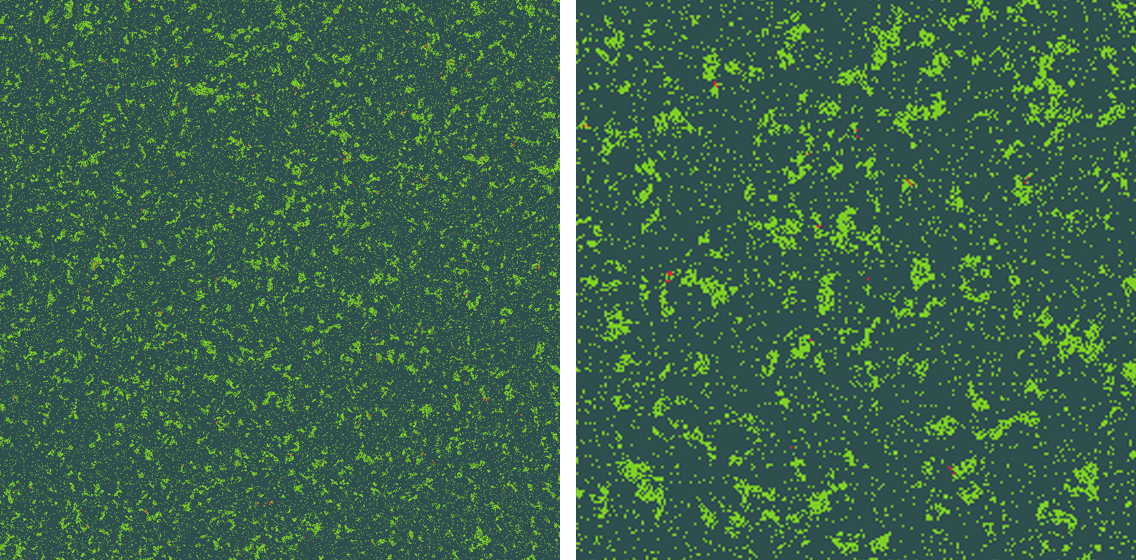
Left: the whole. Right: its middle third, enlarged.
Reproduce this texture procedurally as a Shadertoy shader.

```glsl
const vec3 SOIL = vec3(0.184, 0.310, 0.310);
const vec3 LEAF = vec3(0.490, 0.810, 0.145);
const vec3 FIRE = vec3(0.880, 0.140, 0.230);

const float CELLS = 768.0;          // cells along the canvas height
const float SCATTER = 0.052;        // chance of a lone plant
const float CLUMP_FILL = 0.70;      // chance of a plant inside a clump
const float GROVE_SIZE = 19.0;      // feature sizes, in cells
const float CLUMP_SIZE = 7.0;
const float FRAY_SIZE = 3.3;
const float FIRE_SIZE = 11.0;
const vec2 CLUMP_EDGE = vec2(0.64, 0.76);
const vec2 GROVE_EDGE = vec2(0.74, 0.80);
const vec2 FIRE_EDGE = vec2(0.84, 0.92);
const float FIRE_CHANCE = 0.35;
const float SHARPNESS = 0.7;        // depth of the filter's negative lobe
const float MAX_FOOTPRINT = 4.0;    // widest filter, in cells per pixel

float hash(vec2 cell, float seed) {
    vec3 q = fract(vec3(cell, seed) * 0.1031);
    q += dot(q, q.zyx + 31.32);
    return fract((q.x + q.y) * q.z);
}

float valueNoise(vec2 p, float seed) {
    vec2 i = floor(p);
    vec2 f = fract(p);
    f = f * f * (3.0 - 2.0 * f);
    float low = mix(hash(i, seed), hash(i + vec2(1, 0), seed), f.x);
    float high = mix(hash(i + vec2(0, 1), seed), hash(i + vec2(1, 1), seed), f.x);
    return mix(low, high, f.y);
}

vec2 turn(vec2 p, float angle) {
    float c = cos(angle), s = sin(angle);
    return vec2(c * p.x - s * p.y, s * p.x + c * p.y);
}

// Colour of one grid cell: soil, plant or burning plant
vec3 cellColour(vec2 cell) {
    float grove = valueNoise(turn(cell, 0.4) / GROVE_SIZE, 11.0);
    float clump = valueNoise(turn(cell, 1.1) / CLUMP_SIZE, 23.0);
    float fray = valueNoise(turn(cell, 0.7) / FRAY_SIZE, 37.0);

    float small = smoothstep(CLUMP_EDGE.x, CLUMP_EDGE.y, 0.55 * clump + 0.45 * fray);
    float large = smoothstep(GROVE_EDGE.x, GROVE_EDGE.y,
                             0.65 * grove + 0.20 * clump + 0.15 * fray);
    float cover = max(small, large);
    if (hash(cell, 53.0) > mix(SCATTER, CLUMP_FILL, cover)) return SOIL;

    // Fire eats at the rims of a few clumps
    float rim = step(0.08, cover) * (1.0 - 0.7 * large);
    float heat = smoothstep(FIRE_EDGE.x, FIRE_EDGE.y,
                            valueNoise(cell / FIRE_SIZE, 71.0));
    return hash(cell, 89.0) < FIRE_CHANCE * heat * rim ? FIRE : LEAF;
}

// Cubic filter with a sharpening lobe, zero beyond a distance of two
float cubic(float x) {
    x = abs(x);
    if (x < 1.0) return ((2.0 - SHARPNESS) * x - (3.0 - SHARPNESS)) * x * x + 1.0;
    if (x < 2.0) return -SHARPNESS * (((x - 5.0) * x + 8.0) * x - 4.0);
    return 0.0;
}

void mainImage(out vec4 fragColor, in vec2 fragCoord) {
    float cellsPerPixel = CELLS / iResolution.y;
    float footprint = clamp(cellsPerPixel, 1.0, MAX_FOOTPRINT);
    vec2 p = fragCoord * cellsPerPixel;
    vec2 centre = floor(p);
    int reach = int(ceil(2.0 * footprint));

    // Filter all cells under the pixel
    vec3 sum = vec3(0.0);
    float total = 0.0;
    for (int y = -reach; y <= reach; y++) {
        for (int x = -reach; x <= reach; x++) {
            vec2 cell = centre + vec2(x, y);
            vec2 d = (cell + 0.5 - p) / footprint;
            float weight = cubic(d.x) * cubic(d.y);
            if (weight == 0.0) continue;
            sum += weight * cellColour(cell);
            total += weight;
        }
    }
    fragColor = vec4(clamp(sum / total, 0.0, 1.0), 1.0);
}
```
